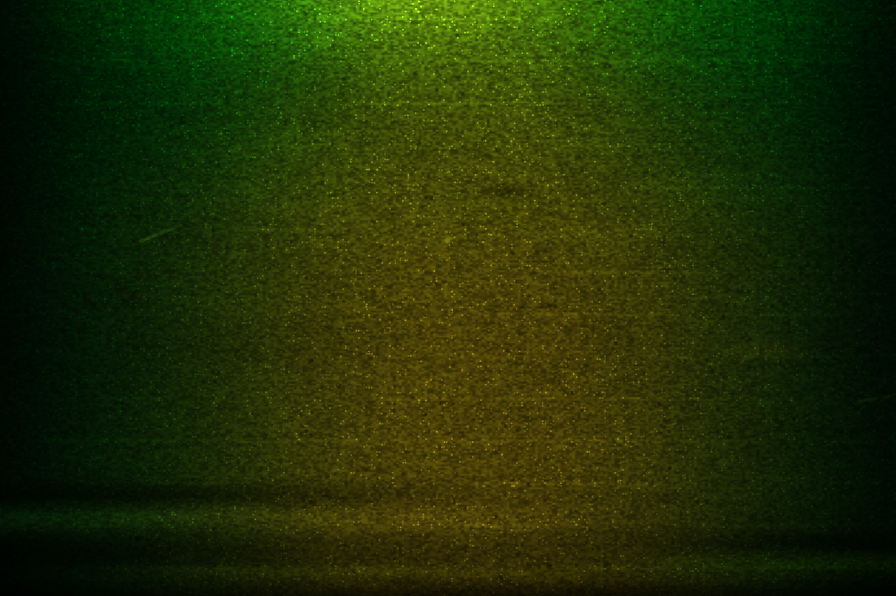
Write a Shadertoy shader that draws this texture.

```glsl
// Worn green and amber surface lit from above: broad bell-shaped colour fields,
// a hot glow at the top edge, smeared bands near the bottom, fine woven grain,
// small glinting flecks, evenly spaced horizontal creases and a few scratches.

float hash(vec2 p) {
    vec3 q = fract(p.xyx * 0.1031);
    q += dot(q, q.yzx + 33.33);
    return fract((q.x + q.y) * q.z);
}

float noise(vec2 p) {
    vec2 cell = floor(p), f = fract(p);
    f = f * f * (3.0 - 2.0 * f);
    return mix(mix(hash(cell), hash(cell + vec2(1, 0)), f.x),
               mix(hash(cell + vec2(0, 1)), hash(cell + vec2(1, 1)), f.x), f.y);
}

float fbm(vec2 p) {
    float sum = 0.0, weight = 0.5;
    for (int i = 0; i < 4; i++) {
        sum += weight * noise(p);
        p = p * 2.03 + 17.1;
        weight *= 0.5;
    }
    return sum / 0.9375;
}

// Bell curve around a centre; a higher power gives a flatter top
float bell(float x, float centre, float width, float power) {
    return exp(-pow(abs(x - centre) / width, power));
}

// Soft elliptical spot, 1 at its centre
float spot(vec2 p, vec2 centre, vec2 size) {
    vec2 d = (p - centre) / size;
    return exp(-dot(d, d));
}

float scratch(vec2 p, vec2 a, vec2 b, float width) {
    vec2 pa = p - a, ba = b - a;
    float t = clamp(dot(pa, ba) / dot(ba, ba), 0.0, 1.0);
    return 1.0 - smoothstep(width * 0.3, width, length(pa - ba * t));
}

// Soft points scattered one per cell, only in the rarest cells
float flecks(vec2 p, float rarity) {
    vec2 cell = floor(p);
    vec2 centre = 0.35 + 0.3 * vec2(hash(cell + 7.3), hash(cell + 91.7));
    float size = smoothstep(rarity, 1.0, hash(cell));
    return size * (1.0 - smoothstep(0.1, 0.6, length(fract(p) - centre)));
}

// Large colour fields, u runs from 0 to 1 on both axes
vec3 surface(vec2 u) {
    float high = smoothstep(0.55, 1.0, u.y);
    float amber = bell(u.x, 0.53, mix(0.29, 0.2, high), 2.6);
    float green = bell(u.x, 0.52, 0.37, 2.4);
    vec3 col = vec3(0.285 * amber, 0.04 + 0.205 * green, 0.01 + 0.015 * green);
    col.r *= 1.0 - 0.2 * high;
    col.g += 0.045 * green * smoothstep(0.4, 0.8, u.y);

    // Light falling from the top edge
    float wash = smoothstep(0.78, 1.03, u.y);
    col.g += 0.12 * wash * bell(u.x, 0.5, 0.43, 4.0);
    col += vec3(0.2, 0.2, 0.03) * spot(u, vec2(0.45, 1.03), vec2(0.16, 0.11));

    // Corners and lower edge fall into shade
    col *= mix(0.62, 1.0, smoothstep(0.0, 0.24, u.y));
    return col * smoothstep(-0.13, 0.13, u.x) * mix(1.0, 0.6, smoothstep(0.86, 1.02, u.x));
}

// Smeared light and dark stripes along the bottom
vec3 bands(vec3 col, vec2 u) {
    vec2 s = vec2(u.x, u.y + 0.008 * (fbm(u * vec2(5.0, 12.0)) - 0.5));
    float light = bell(s.y, 0.13, 0.022, 2.0) * (1.0 - smoothstep(0.45, 0.85, u.x));
    col += vec3(0.02 + 0.05 * smoothstep(0.0, 0.4, u.x), 0.06, 0.01) * light;
    col *= 1.0 - 0.5 * spot(s, vec2(0.14, 0.172), vec2(0.28, 0.02));
    col *= 1.0 - 0.4 * spot(s, vec2(0.1, 0.07), vec2(0.26, 0.03));
    col *= 1.0 - 0.45 * spot(s, vec2(0.93, 0.09), vec2(0.2, 0.018));
    col += vec3(0.02, 0.05, 0.0) * spot(s, vec2(0.92, 0.055), vec2(0.2, 0.016));
    col += vec3(0.04, 0.05, 0.0) * spot(s, vec2(0.42, 0.042), vec2(0.2, 0.009));
    return col * mix(0.45, 1.0, smoothstep(0.0, 0.035, s.y));
}

void mainImage(out vec4 fragColor, in vec2 fragCoord) {
    vec2 u = fragCoord / iResolution.xy;
    vec2 p = fragCoord / iResolution.y;
    vec3 col = bands(surface(u), u);

    // Mottling, horizontal fibres and fine grain
    float grain = 0.7 * noise(p * vec2(210.0, 310.0)) + 0.3 * noise(p * vec2(110.0, 190.0) + 60.0);
    float fibre = noise(p * vec2(9.0, 210.0)) - 0.5;
    float weave = noise(p * vec2(230.0, 14.0)) - 0.5;
    col *= 1.0 + 0.8 * (grain - 0.5) + 0.1 * fibre + 0.07 * weave;
    col *= 0.9 + 0.2 * fbm(p * vec2(7.0, 12.0));

    // Evenly spaced creases, broken up along their length
    float crease = abs(fract((1.0 - u.y) / 0.0709 + 0.06) - 0.5) * 0.0709;
    float broken = smoothstep(0.3, 0.75, noise(vec2(p.x * 6.0, floor(u.y / 0.0709) * 5.0)));
    col *= 1.0 + 0.16 * broken * (1.0 - smoothstep(0.001, 0.005, crease));

    // Glints and dark pits
    col += col * vec3(0.9, 0.9, 2.0) * flecks(p * 230.0, 0.86);
    col *= 1.0 - 0.35 * flecks(p * 110.0 + 40.0, 0.94);

    // Stains, one bright dot and scratches
    col *= 1.0 - 0.4 * spot(u, vec2(0.567, 0.679), vec2(0.025, 0.008));
    col *= 1.0 - 0.25 * spot(u, vec2(0.605, 0.58), vec2(0.008, 0.012));
    col += vec3(0.05, 0.03, 0.0) * spot(u, vec2(0.853, 0.414), vec2(0.035, 0.016));
    col += vec3(0.2, 0.21, 0.03) * spot(u, vec2(0.5, 0.598), vec2(0.004, 0.006));
    float marks = scratch(p, vec2(0.235, 0.595), vec2(0.303, 0.622), 0.004)
                + 0.6 * scratch(p, vec2(1.44, 0.326), vec2(1.506, 0.338), 0.004);
    col += vec3(0.07, 0.13, 0.03) * marks * noise(p * 90.0);

    fragColor = vec4(clamp(col, 0.0, 1.0), 1.0);
}
```
